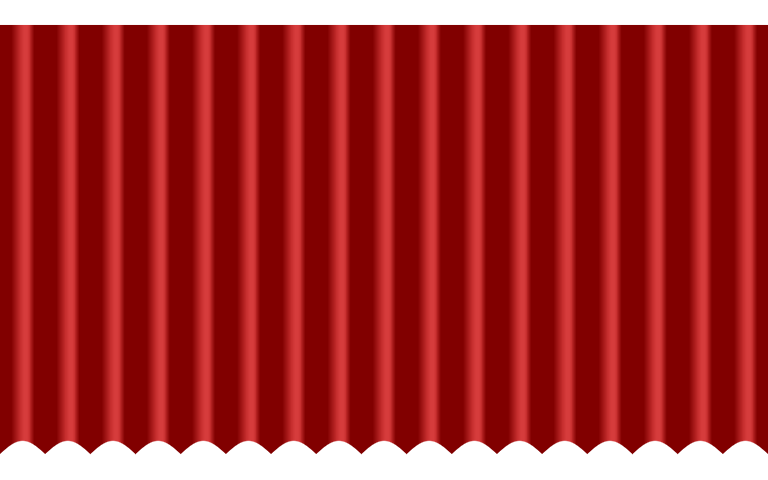
A WebGL 2 fragment shader for this pattern:

```glsl
#version 300 es
precision highp float;
// Red pleated curtain of 17 folds with a scalloped hem on white.

uniform vec2 u_resolution;
out vec4 fragColor;

const float FOLDS = 17.0;

// Cloth colour across one fold, x from 0 to 1
vec3 foldColor(float x) {
    vec3 shade = vec3(0.505, 0.0, 0.0);
    vec3 lit = vec3(0.77, 0.175, 0.175);
    vec3 crest = vec3(0.84, 0.235, 0.235);
    float rise = clamp((x - 0.25) / 0.20, 0.0, 1.0);
    float fall = clamp((0.76 - x) / 0.11, 0.0, 1.0);
    float ridge = smoothstep(0.43, 0.55, x) * (1.0 - smoothstep(0.59, 0.68, x));
    return mix(mix(shade, lit, min(rise, fall)), crest, ridge);
}

// Height of the arched lower edge, with one arch per fold
float hemHeight(float x) {
    return 0.054 + 0.0275 * abs(sin(3.14159 * FOLDS * x));
}

void main() {
    vec2 uv = gl_FragCoord.xy / u_resolution;
    float pixel = 1.0 / u_resolution.y;

    // Cloth lies between the straight top and the scalloped hem
    float top = clamp((0.948 - uv.y) / pixel + 0.5, 0.0, 1.0);
    float hem = clamp((uv.y - hemHeight(uv.x)) / (1.3 * pixel) + 0.5, 0.0, 1.0);

    vec3 cloth = foldColor(fract(uv.x * FOLDS));
    fragColor = vec4(mix(vec3(1.0), cloth, top * hem), 1.0);
}
```
